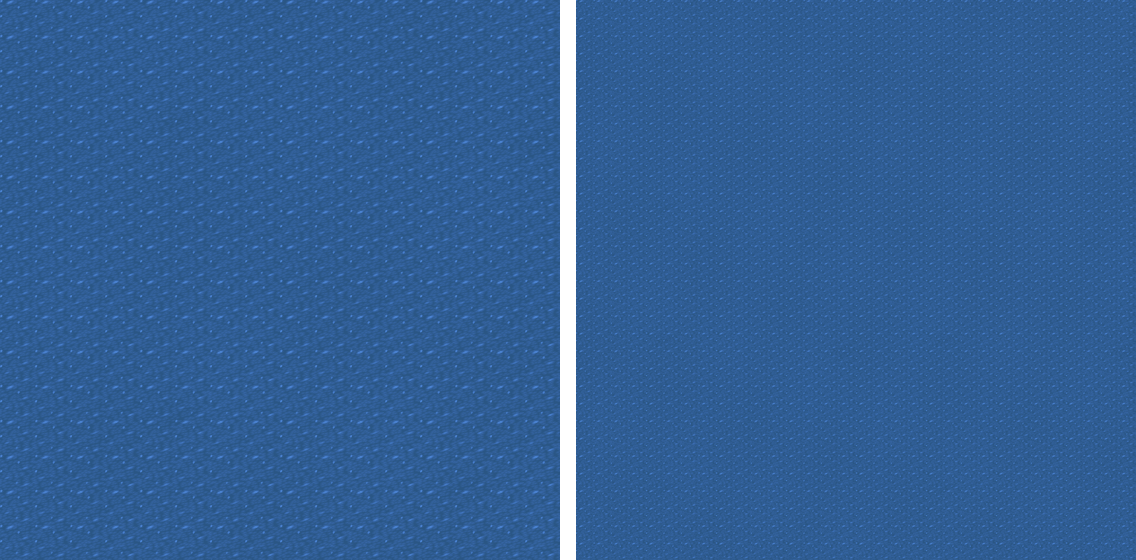
Left, the tile; right, the same tile 2 across and 2 down.
This texture is drawn by a Shadertoy shader. Its source:

```glsl
#define STITCHES 32.0               // stitches across and down
#define SLANT 0.5                   // rows climbed per stitch
#define GRAIN_SCALE vec2(4.0, 8.0)  // fibre cells per stitch
#define GRAIN_SLANT 0.25            // fibre rise per stitch
#define STITCH_SIZE vec2(0.22, 0.085)
#define FLECK_SIZE vec2(0.15, 0.075)
#define DOT_SIZE vec2(0.08, 0.085)
#define JITTER vec2(0.24, 0.20)
#define GRAIN_CONTRAST 1.25
#define RIB_CONTRAST 0.12
#define SHADOW 0.22
#define WEAR 0.10

const float TAU = 6.2831853;
const vec3 DEEP_BLUE = vec3(0.165, 0.338, 0.522);
const vec3 MID_BLUE = vec3(0.212, 0.396, 0.645);
const vec3 THREAD_BLUE = vec3(0.225, 0.420, 0.690);
const vec3 GLINT_BLUE = vec3(0.290, 0.510, 0.815);

vec2 hash2(vec2 p) {
    vec3 q = fract(p.xyx * vec3(0.1031, 0.1030, 0.0973) + 0.137);
    q += dot(q, q.yzx + 33.33);
    return fract((q.xx + q.yz) * q.zy);
}

// Distance to the nearest fibre point, wrapped over the given period
float cellular(vec2 p, vec2 period) {
    vec2 cell = floor(p);
    float nearest = 2.0;
    for (int j = -1; j <= 1; j++)
    for (int i = -1; i <= 1; i++) {
        vec2 id = cell + vec2(i, j);
        vec2 point = id + hash2(mod(id, period));
        nearest = min(nearest, length(point - p));
    }
    return nearest;
}

// Soft elliptical bump
float bump(vec2 p, vec2 size) {
    vec2 q = p / size;
    return exp(-1.4 * dot(q, q));
}

// One mark per stitch in a two by two motif: x = brightness, y = shadow
vec2 marks(vec2 p, vec2 size, float seed) {
    vec2 id = floor(p);
    id.y += floor(0.5 * id.x);
    vec2 rnd = hash2(mod(id, 2.0) + seed);
    vec2 local = fract(p) - 0.5 - (rnd - 0.5) * JITTER;
    local.y += 0.15 * local.x;
    float strength = mix(0.5, 1.0, rnd.x);
    float shadow = bump(local + vec2(0.0, 2.0 * size.y), size * 1.3);
    return strength * vec2(bump(local, size), shadow);
}

// Broad fading and a few faint dark smudges, wrapping at the edges
float wear(vec2 uv) {
    float shade = 0.15 * sin(TAU * (uv.x + 2.0 * uv.y) + 1.0)
                + 0.15 * sin(TAU * (3.0 * uv.x - uv.y) + 2.5);
    for (int i = 0; i < 4; i++) {
        vec2 center = hash2(vec2(i, 19));
        vec2 d = fract(uv - center + 0.5) - 0.5;
        d.y -= 0.006 * sin(TAU * 8.0 * d.x);
        shade -= 0.8 * bump(d, vec2(0.045, 0.022));
    }
    return shade;
}

void mainImage(out vec4 fragColor, in vec2 fragCoord) {
    vec2 uv = fragCoord / iResolution.xy;
    vec2 grid = uv * STITCHES;
    vec2 weave = grid - vec2(0.0, SLANT * grid.x);
    vec2 fibre = grid - vec2(0.0, GRAIN_SLANT * grid.x);

    // Fibre ground, raised into ribs along the rows
    float grain = cellular(fibre * GRAIN_SCALE, 2.0 * GRAIN_SCALE);
    float rib = -cos(TAU * weave.y + 0.8 * sin(TAU * weave.x));
    float tone = 0.42 + GRAIN_CONTRAST * (0.43 - grain) + RIB_CONTRAST * rib;

    // Long threads, short dots between them, and fainter flecks
    vec2 thread = marks(weave, STITCH_SIZE, 7.0);
    vec2 dots = marks(weave + 0.5, DOT_SIZE, 23.0);
    vec2 flecks = 0.5 * marks(weave + vec2(0.5, 0.1), FLECK_SIZE, 41.0);
    float light = max(max(thread.x, dots.x), flecks.x);
    light *= 1.15 - 0.5 * grain;
    tone += WEAR * wear(uv) - SHADOW * max(thread.y, dots.y);

    vec3 color = mix(DEEP_BLUE, MID_BLUE, clamp(tone, 0.0, 1.0));
    color = mix(color, THREAD_BLUE, smoothstep(0.08, 0.4, light));
    color = mix(color, GLINT_BLUE, smoothstep(0.3, 0.75, light));
    fragColor = vec4(color * (1.0 + 0.1 * WEAR * wear(uv)), 1.0);
}
```
